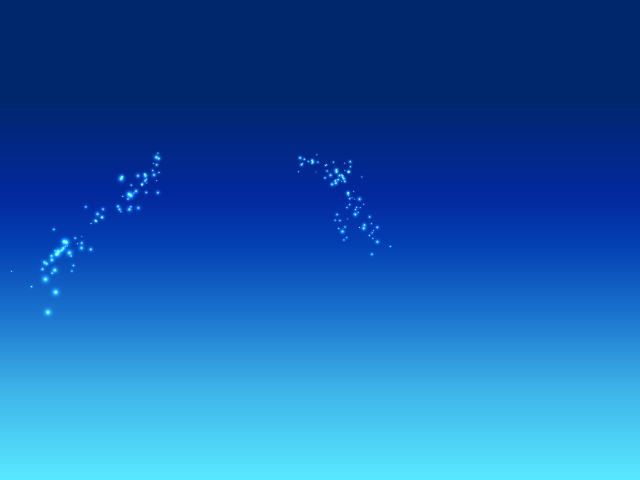
Give the GLSL for this background, as a WebGL 1 fragment shader.

```glsl
precision highp float;

uniform vec2 u_resolution;

vec2 hash2(float n) {
    return fract(sin(vec2(n * 12.99, n * 78.23 + 4.1)) * 43758.5);
}

// Vertical gradient from pale cyan through royal blue to navy
vec3 skyColor(float y) {
    vec3 color = mix(vec3(0.35, 0.91, 1.0), vec3(0.24, 0.70, 0.91), clamp(y / 0.19, 0.0, 1.0));
    color = mix(color, vec3(0.11, 0.46, 0.81), clamp((y - 0.19) / 0.15, 0.0, 1.0));
    color = mix(color, vec3(0.01, 0.25, 0.70), clamp((y - 0.34) / 0.15, 0.0, 1.0));
    color = mix(color, vec3(0.01, 0.16, 0.62), clamp((y - 0.49) / 0.10, 0.0, 1.0));
    return mix(color, vec3(0.0, 0.15, 0.42), clamp((y - 0.59) / 0.21, 0.0, 1.0));
}

vec2 bezier(vec2 a, vec2 b, vec2 c, vec2 d, float t) {
    float s = 1.0 - t;
    return a * s * s * s + 3.0 * b * s * s * t + 3.0 * c * s * t * t + d * t * t * t;
}

// Glowing sparkles scattered around a curve; size runs from start to end
vec3 sparkleTrail(vec2 p, vec2 a, vec2 b, vec2 c, vec2 d, vec2 spread, vec2 size, float seed) {
    vec3 light = vec3(0.0);
    for (int i = 0; i < 76; i++) {
        float n = float(i) + seed;
        vec2 along = hash2(n);
        vec2 offset = hash2(n + 91.7);

        // Gather the sparkles into loose clumps along the curve
        float t = along.x - 0.025 * sin(25.13 * along.x);

        // Most sparkles stay near the curve, a few stray outwards
        float angle = 6.2832 * offset.x;
        float reach = mix(spread.x, spread.y, t) * pow(offset.y, 1.4);
        vec2 center = bezier(a, b, c, d, t) + reach * vec2(cos(angle), sin(angle));

        float radius = mix(size.x, size.y, t) * mix(0.25, 1.0, along.y);
        radius = max(radius, 2.0 / u_resolution.y);
        float r = length(p - center) / radius;
        light += vec3(0.14, 0.50, 0.55) * (0.35 + 0.5 * along.y) * exp(-4.5 * r * r);
        light += vec3(0.45, 0.45, 0.32) * exp(-25.0 * r * r);
    }
    return light;
}

void main() {
    vec2 p = gl_FragCoord.xy / u_resolution.y;
    p.x += 0.6667 - 0.5 * u_resolution.x / u_resolution.y;

    vec3 color = skyColor(p.y);

    // Wide trail on the left, growing towards its lower end
    color += sparkleTrail(p, vec2(0.323, 0.679), vec2(0.320, 0.566),
        vec2(0.110, 0.535), vec2(0.085, 0.395),
        vec2(0.030, 0.080), vec2(0.012, 0.017), 3.0);

    // Fine trail in the middle
    color += sparkleTrail(p, vec2(0.630, 0.661), vec2(0.764, 0.670),
        vec2(0.686, 0.560), vec2(0.800, 0.485),
        vec2(0.028, 0.055), vec2(0.009, 0.011), 207.0);

    gl_FragColor = vec4(min(color, 1.0), 1.0);
}
```
